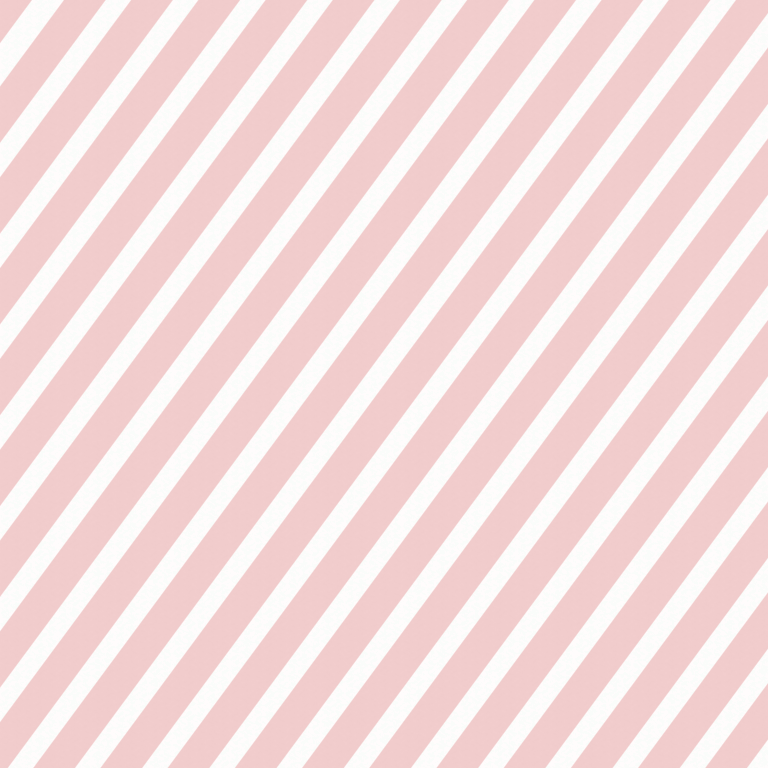
Write a Shadertoy shader that draws this pattern.

```glsl
// Slanted white stripes on blush pink, with a faint mottled grain.

// Fine mottling from layered sines, roughly -1 to 1
float grain(vec2 p) {
    float sum = 0.0, weight = 0.5;
    for (int i = 0; i < 3; i++) {
        sum += weight * sin(p.x + 1.7 * sin(p.y)) * sin(p.y + 1.3 * sin(p.x * 0.7));
        p = mat2(1.2, 1.6, -1.6, 1.2) * p + 2.3;
        weight *= 0.6;
    }
    return sum;
}

void mainImage(out vec4 fragColor, in vec2 fragCoord) {
    vec2 uv = fragCoord / iResolution.xy;

    // Distance across the stripes, measured along the top edge
    float period = 0.0875;
    float across = uv.x + 0.74 * (1.0 - uv.y) - 0.0667;
    float index = floor(across / period + 0.5);
    float offset = across - index * period;

    // The corner stripe is slightly wider on its outer side
    float extra = index == 0.0 ? 0.0085 : 0.0;
    float edge = abs(offset + 0.5 * extra) - (0.0166 + 0.5 * extra);
    float soft = max(0.0013, 0.9 / iResolution.y);
    float stripe = 1.0 - smoothstep(-soft, soft, edge);

    // Two near-white tints drift within the stripes
    float mottle = grain(uv * 420.0);
    vec3 white = mix(vec3(0.98, 0.99, 0.98), vec3(1.0, 0.99, 0.99),
                     smoothstep(-0.2, 0.15, mottle));
    vec3 pink = vec3(0.945, 0.8, 0.8) + 0.005 * mottle;

    fragColor = vec4(mix(pink, white, stripe), 1.0);
}
```
